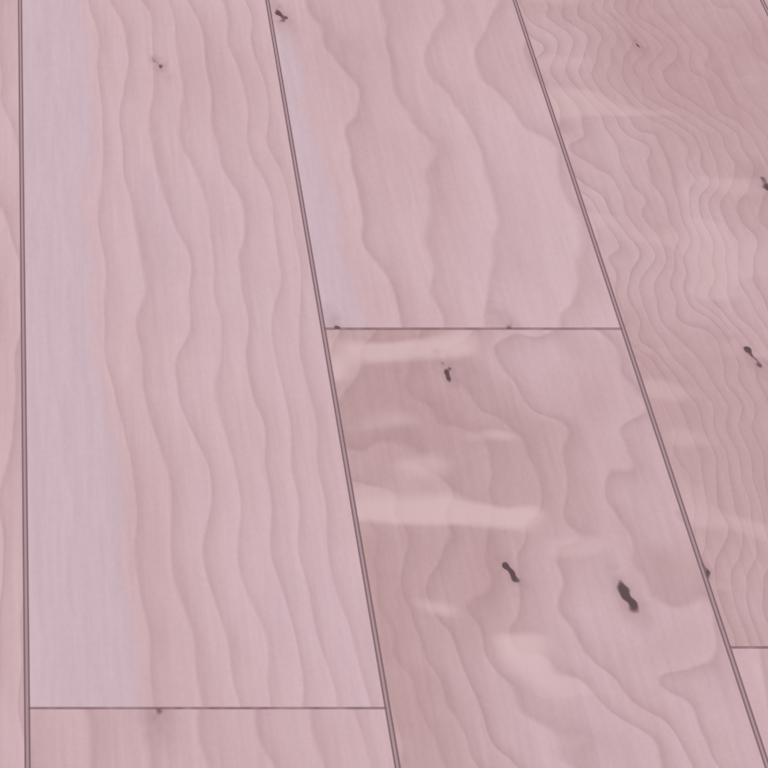
Give the GLSL for this texture, as a Shadertoy shader.

```glsl
// Pale rose maple floor boards in perspective, with seams, wavy grain, flecks and knots.

// Board layout in canvas units: left seam and board width at top (x) and bottom (y)
const vec2 FIRST_SEAM = vec2(0.026, 0.036);
const vec2 BOARD_WIDTH = vec2(0.322, 0.482);
const float DEPTH_SCALE = 2.5;
const float SEAM_HALF = 0.0085;        // relative to the board width
const float JOINT_HALF = 0.0016;
const vec4 JOINT_Y = vec4(-1.0, 0.078, 0.572, 0.157);
const float KNOT_CHANCE = 0.22;

// Upper and lower plank of each board: tone, figure, ring count, sapwood width
const vec4 PLANKS[8] = vec4[8](
    vec4(0.10, 0.10, 8.0, 0.30), vec4(0.10, 0.10, 8.0, 0.30),
    vec4(0.10, 0.05, 10.0, 0.27), vec4(0.12, 0.20, 7.0, 0.00),
    vec4(0.14, 0.30, 5.0, 0.10), vec4(0.55, 0.90, 7.0, 0.00),
    vec4(0.58, 0.65, 15.0, 0.00), vec4(0.25, 0.20, 8.0, 0.00));

const vec3 PINK = vec3(0.825, 0.705, 0.725);
const vec3 LILAC = vec3(0.800, 0.705, 0.745);
const vec3 TAN = vec3(0.735, 0.600, 0.605);
const vec3 GRAIN = vec3(0.650, 0.520, 0.530);
const vec3 FLECK = vec3(0.870, 0.755, 0.760);
const vec3 KNOT = vec3(0.330, 0.260, 0.270);
const vec3 SEAM_EDGE = vec3(0.490, 0.390, 0.410);
const vec3 SEAM_MID = vec3(0.660, 0.555, 0.580);

float hash(vec2 p) {
    vec3 q = fract(p.xyx * 0.1031);
    q += dot(q, q.yzx + 33.33);
    return fract((q.x + q.y) * q.z);
}

float noise(vec2 p) {
    vec2 i = floor(p), f = fract(p);
    f = f * f * (3.0 - 2.0 * f);
    return mix(mix(hash(i), hash(i + vec2(1, 0)), f.x),
               mix(hash(i + vec2(0, 1)), hash(i + vec2(1, 1)), f.x), f.y);
}

float fbm(vec2 p) {
    float sum = 0.0, amp = 0.53;
    for (int i = 0; i < 4; i++) {
        sum += amp * noise(p);
        p = p * 2.03 + 17.1;
        amp *= 0.47;
    }
    return sum;
}

// Growth rings: a crisp dark edge that fades to one side
float ringShade(float ring) {
    float phase = fract(ring);
    float strength = 0.35 + 0.65 * hash(vec2(floor(ring), 7.0));
    return strength * smoothstep(0.0, 0.13, phase) * exp(-3.2 * phase)
         * (1.0 - smoothstep(0.8, 1.0, phase));
}

// Sparse elongated knots: x is the dark core, y the stained halo
vec2 knots(vec2 p) {
    vec2 cell = floor(p);
    float chance = hash(cell + 3.7);
    if (chance > KNOT_CHANCE) return vec2(0);
    vec2 centre = 0.3 + 0.4 * vec2(hash(cell + 11.3), hash(cell + 23.9));
    float size = mix(0.035, 0.085, pow(hash(cell + 41.1), 2.0));
    vec2 d = p - cell - centre;
    d.x += 0.3 * d.y;
    float dist = length(d * vec2(1.0, 0.5)) + 0.07 * (noise(p * 17.0) - 0.5);
    return vec2(1.0 - smoothstep(0.35 * size, size, dist),
                exp(-dist * dist / (4.0 * size * size)) * smoothstep(0.5, 0.3, length(d)));
}

void mainImage(out vec4 fragColor, in vec2 fragCoord) {
    vec2 uv = fragCoord / iResolution.xy;
    float px = 1.0 / iResolution.y;

    // Perspective board coordinates: u across, v along
    float down = 1.0 - uv.y;
    float width = mix(BOARD_WIDTH.x, BOARD_WIDTH.y, down);
    float across = (uv.x - mix(FIRST_SEAM.x, FIRST_SEAM.y, down)) / width;
    float board = floor(across);
    float u = across - board, v = DEPTH_SCALE / width;

    // Plank choice
    int column = int(clamp(board + 1.0, 0.0, 3.0));
    float jointDist = uv.y - JOINT_Y[column];
    int plank = column * 2 + (jointDist < 0.0 ? 1 : 0);
    vec4 style = PLANKS[plank];
    float figure = style.y;
    vec2 q = vec2(u, v) + vec2(19.3, 31.7) * (float(plank) + 1.0 + max(board - 2.0, 0.0));

    // Base tone with soft clouds and a lilac sapwood edge
    float warp = fbm(q * vec2(1.4, 1.0 + figure)) - 0.5;
    float cloud = fbm(q * vec2(2.3, 2.0) + 5.0 + figure * warp * 2.0) - 0.5;
    vec3 col = mix(PINK, TAN, clamp(style.x + cloud * (0.5 + 1.1 * figure), 0.0, 1.0));
    float sapEdge = u + 0.5 * warp - style.w;
    float sap = style.w > 0.0 ? 1.0 - smoothstep(-0.04, 0.03, sapEdge) : 0.0;
    col = mix(col, LILAC, max(0.85 * sap, 0.3 * smoothstep(0.0, 0.3, -cloud)));

    // Wavy rings and fine fibres
    float ring = style.z * (u + warp * mix(0.45, 1.25, figure));
    float shade = ringShade(ring) * (1.0 - 0.85 * sap);
    col = mix(col, GRAIN, shade * mix(0.55, 0.7, figure));
    float fibre = noise(q * vec2(70.0, 5.0)) + 0.6 * noise(q * vec2(150.0, 14.0)) - 0.8;
    col += 0.018 * fibre + 0.012 * (noise(uv * 260.0) - 0.5);

    // Pale cross flecks on figured wood
    float curl = noise(q * vec2(4.5, 13.0) + 3.0 * warp);
    float fleck = smoothstep(0.68, 0.92, curl) * smoothstep(0.4, 0.9, figure);
    col = mix(col, FLECK, 0.65 * fleck * smoothstep(1.0, 0.5, u));

    // Knots
    vec2 knot = knots(q * 3.0);
    col = mix(col, GRAIN, 0.45 * knot.y);
    col = mix(col, KNOT, 0.85 * knot.x);

    // End joints, then long seams with a lighter groove
    float joint = 1.0 - smoothstep(JOINT_HALF - px, JOINT_HALF + px, abs(jointDist));
    col = mix(col, SEAM_EDGE, joint * (0.5 + 0.35 * noise(uv * 90.0)));
    float seamDist = min(u, 1.0 - u) * width, seamHalf = SEAM_HALF * width;
    float seam = 1.0 - smoothstep(seamHalf - px, seamHalf + px, seamDist);
    vec3 groove = mix(SEAM_MID, SEAM_EDGE, smoothstep(0.1, 0.7, seamDist / seamHalf));
    col = mix(col, groove, 0.9 * seam);

    fragColor = vec4(clamp(col, 0.0, 1.0), 1.0);
}
```
